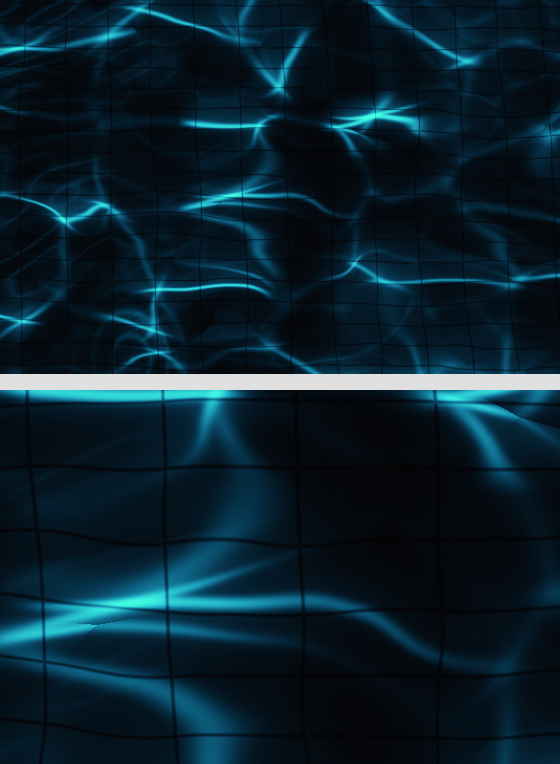
Top: the whole. Bottom: its middle third, enlarged.
Give the GLSL for this texture, as a Shadertoy shader.

```glsl
// Night pool floor: cyan caustic filaments over dark, gently rippling tiles.

// Lengths are in canvas heights; caustic widths are in cell units.
const vec2  TILE_SIZE     = vec2(0.120, 0.057);
const float GROUT_WIDTH   = 0.0015;
const float GROUT_DARK    = 0.66;
const float TILE_RIPPLE   = 0.022;
const vec2  CELL_FREQ     = vec2(2.5, 4.5);
const float CELL_STRETCH  = 0.45;   // cells get narrower to the right
const float CELL_JITTER   = 0.8;
const float CELL_UNEVEN   = 0.5;    // unequal cells bend their borders into arcs
const float WARP_LARGE    = 0.50;
const float WARP_SMALL    = 0.20;
const float CORE_LIGHT    = 1.9;
const float CORE_SHARP    = 0.021;
const float CORE_SOFT     = 0.060;
const float GLOW_LIGHT    = 0.25;
const float GLOW_FLOOR    = 0.022;
const float GLOW_BELOW    = 0.05;
const float GLOW_ABOVE    = 0.22;
const float VEIL_LIGHT    = 0.11;
const float VEIL_SOFTNESS = 2.2;
const float WISP_LIGHT    = 0.09;
const float RING_LIGHT    = 0.14;
const vec2  RING_CENTER   = vec2(0.33, 0.03);
const float RING_SPACING  = 0.052;
const float WATER_DARK    = 0.014;
const float WATER_LIGHT   = 0.105;

vec2 hash2(vec2 p) {
    vec3 h = fract(p.xyx * vec3(0.1031, 0.1030, 0.0973));
    h += dot(h, h.yzx + 33.33);
    return fract((h.xx + h.yz) * h.zy);
}

// Two independent channels of smooth value noise
vec2 noise2(vec2 p) {
    vec2 i = floor(p), f = p - i;
    f = f * f * f * (f * (f * 6.0 - 15.0) + 10.0);
    return mix(mix(hash2(i), hash2(i + vec2(1, 0)), f.x),
               mix(hash2(i + vec2(0, 1)), hash2(i + 1.0), f.x), f.y);
}

// A site is (weighted offset, weighted squared distance)
vec3 cellSite(vec2 cell, vec2 q) {
    vec2 point = cell + 0.5 + CELL_JITTER * (hash2(cell + 17.0) - 0.5);
    float weight = 1.0 + CELL_UNEVEN * (hash2(cell + 71.0).x - 0.5);
    vec2 offset = q - point;
    return vec3(weight * offset, weight * dot(offset, offset));
}

// Light of the border between two sites; x = core, y = glow
vec2 borderLight(vec3 a, vec3 b, float nearest, float focus, float softness) {
    vec2 slope = 2.0 * (a.xy - b.xy);
    float steep = max(length(slope), 0.3);
    float d = (a.z - b.z) / steep;
    float rise = slope.y / steep;
    float depth = max(a.z, b.z) - nearest;
    // Level borders focus best, and their glow spreads upward
    float power = focus * mix(0.10, 1.0, rise * rise);
    float width = softness * (CORE_SHARP + CORE_SOFT * exp(-7.0 * power));
    float spread = mix(GLOW_BELOW, GLOW_ABOVE, 0.5 + 0.5 * sign(d) * rise);
    float core = power * exp(-d * d / (width * width) - 20.0 * depth * depth);
    float glow = (GLOW_FLOOR + GLOW_LIGHT * power) * exp(-abs(d) / spread - 1.5 * depth);
    return vec2(core, glow);
}

// Borders among the three nearest sites of a warped, uneven cell pattern
vec2 caustic(vec2 q, float focus, float softness) {
    q += WARP_LARGE * (noise2(q * 0.9 + 5.3) - 0.5);
    q += WARP_SMALL * (noise2(q * 2.4 + 31.7) - 0.5);
    vec3 a = vec3(0, 0, 1e3), b = a, c = a;
    vec2 home = floor(q);
    for (int y = -2; y <= 2; y++)
    for (int x = -2; x <= 2; x++) {
        vec3 s = cellSite(home + vec2(x, y), q);
        if (s.z < a.z) { c = b; b = a; a = s; }
        else if (s.z < b.z) { c = b; b = s; }
        else if (s.z < c.z) { c = s; }
    }
    return borderLight(a, b, a.z, focus, softness)
         + borderLight(a, c, a.z, focus, softness)
         + borderLight(b, c, a.z, focus, softness);
}

float grout(vec2 p) {
    vec2 g = p + TILE_RIPPLE * (noise2(p * 4.5 + 2.0) - 0.5);
    g += 0.3 * TILE_RIPPLE * (noise2(p * 13.0) - 0.5);
    g += vec2(0.04 * p.x * p.y, 0.012 * p.x);
    vec2 d = abs(fract(g / TILE_SIZE) - 0.5) * TILE_SIZE;
    float soft = 0.001 + 0.6 / iResolution.y;
    vec2 line = 1.0 - smoothstep(GROUT_WIDTH - soft, GROUT_WIDTH + soft, d);
    return max(line.x, line.y);
}

// Brightness to teal: blue leads in the dark, green catches up in highlights
vec3 waterColor(float light) {
    return vec3(0.014 + 0.25 * light * light, light, light * (1.6 - 0.72 * light));
}

void mainImage(out vec4 fragColor, in vec2 fragCoord) {
    vec2 p = fragCoord / iResolution.y;
    vec2 drift = noise2(p * 3.0 + 8.0) - 0.5;

    // Broad shade: dim left side, black upper corner, dark upright band
    float band = (p.x - 0.78 - 0.09 * p.y + 0.05 * drift.x) / 0.075;
    float shade = mix(0.4, 1.0, smoothstep(0.1, 1.2, p.x));
    shade *= 1.0 - 0.75 * exp(-band * band);
    shade *= 1.0 - 0.75 * smoothstep(0.75, 0.0, length(p - vec2(0.1, 1.0)));
    float cloud = noise2(p * 4.0 + 3.0).x;
    float light = WATER_DARK + WATER_LIGHT * shade * (0.12 + cloud * cloud);

    // Main filaments and a fainter, blurred veil
    vec2 q = p * CELL_FREQ + vec2(CELL_STRETCH * p.x * p.x, 0.0);
    float focus = smoothstep(0.36, 0.84, noise2(p * vec2(5.0, 6.0) + 11.0).x);
    vec2 filament = caustic(q + 3.0, 0.04 + 0.96 * focus, 1.0);
    float reach = mix(0.45, 1.0, shade);
    light += reach * (CORE_LIGHT * filament.x + filament.y);
    vec2 veil = caustic(q * 1.45 + 40.0, 0.7 * cloud, VEIL_SOFTNESS);
    light += reach * VEIL_LIGHT * (veil.x + veil.y);

    // Slanted wisps on the left, and ring ripples near the bottom
    vec2 slant = vec2(p.x + 0.5 * p.y, p.y - 0.45 * p.x) + 0.12 * drift;
    float ridge = 1.0 - abs(2.0 * noise2(slant * vec2(5.0, 24.0)).x - 1.0);
    light += WISP_LIGHT * pow(ridge, 5.0) * smoothstep(0.9, 0.1, p.x) * (0.15 + focus);
    vec2 fromRing = (p - RING_CENTER + 0.05 * drift) * vec2(1.0, 0.8);
    float radius = length(fromRing);
    float rings = pow(0.5 + 0.5 * cos(6.2832 * radius / RING_SPACING), 5.0);
    light += RING_LIGHT * rings * smoothstep(0.2, 0.08, radius) * (0.3 + focus);

    light *= 1.0 - GROUT_DARK * grout(p);
    light = 1.05 * (1.0 - exp(-light));
    fragColor = vec4(waterColor(light), 1.0);
}
```
